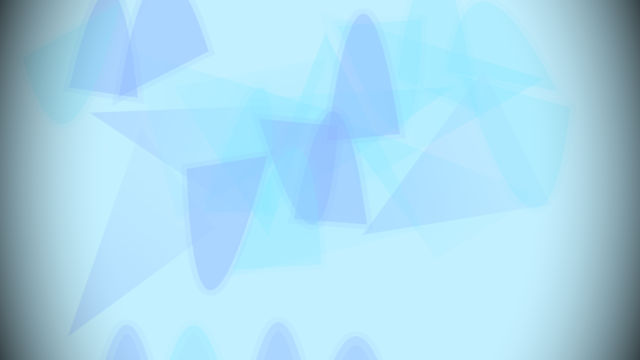
A Shadertoy shader for this background:

```glsl
// Translucent blue and cyan petals and triangles on a pale sky ground with dark sides.

const vec3 GROUND = vec3(0.765, 0.940, 1.000);
const vec3 BLUE   = vec3(0.560, 0.720, 1.000);
const vec3 CYAN   = vec3(0.520, 0.905, 1.000);

const int PETALS = 13;
const int TRIANGLES = 9;
const int SPROUTS = 4;

vec3 hash3(float n) {
    return fract(sin(n * vec3(12.989, 78.233, 37.719) + vec3(1.3, 4.7, 2.9)) * 4375.85);
}

vec2 direction(float angle) {
    return vec2(cos(angle), sin(angle));
}

// Coordinates of p in a frame turned by the given angle.
vec2 turn(vec2 p, float angle) {
    vec2 d = direction(angle);
    return vec2(dot(p, d), dot(p, vec2(-d.y, d.x)));
}

// Parabolic petal with its tip at (0, height) and a slanted straight base.
float petalDistance(vec2 p, float halfWidth, float height, float slant) {
    float x = p.x / halfWidth;
    float slope = 2.0 * height * x / halfWidth;
    float arch = (p.y - height * (1.0 - x * x)) / length(vec2(1.0, slope));
    float base = (slant * p.x - p.y) / length(vec2(1.0, slant));
    return max(arch, base);
}

// Signed distance to the line through a and b, positive on its right.
float edgeDistance(vec2 p, vec2 a, vec2 b) {
    vec2 e = normalize(b - a);
    return dot(p - a, vec2(e.y, -e.x));
}

float triangleDistance(vec2 p, vec2 a, vec2 b, vec2 c) {
    return max(edgeDistance(p, a, b), max(edgeDistance(p, b, c), edgeDistance(p, c, a)));
}

// Lays a translucent ink over the colour inside a shape.
vec3 glaze(vec3 color, vec3 ink, float dist, float alpha) {
    float soft = 0.9 / iResolution.y;
    return mix(color, ink, alpha * (1.0 - smoothstep(-soft, soft, dist)));
}

// A petal with a fainter, slightly larger rim around it.
vec3 glazePetal(vec3 color, vec3 ink, float dist, float alpha) {
    color = glaze(color, ink, dist - 0.014, alpha * 0.3);
    return glaze(color, ink, dist, alpha * 0.8);
}

// Large pointed triangles, strongest at the long tip.
vec3 addTriangle(vec3 color, vec2 p, float id) {
    vec3 place = hash3(id + 20.0);
    vec3 shape = hash3(id + 50.0);
    vec2 center = vec2((fract(id * 0.618 + 0.2) - 0.5) * 1.05, mix(-0.14, 0.36, place.y));
    float angle = 6.283 * place.z;
    float reach = mix(0.34, 0.56, shape.x);
    vec2 q = p - center;
    vec2 a = direction(angle) * reach;
    vec2 b = direction(angle + 2.09 + 0.7 * (shape.y - 0.5)) * mix(0.16, 0.34, shape.z);
    vec2 c = direction(angle + 4.19 + 0.7 * (shape.z - 0.5)) * mix(0.16, 0.34, shape.y);
    float fade = smoothstep(-0.5, 0.9, dot(q, direction(angle)) / reach);
    bool isBlue = mod(id, 3.0) < 0.5;
    float alpha = mix(0.09, 0.30, fade);
    return glaze(color, isBlue ? BLUE : CYAN, triangleDistance(q, a, b, c), alpha);
}

// Scattered petals, gathered towards the upper middle.
vec3 addPetal(vec3 color, vec2 p, float id) {
    vec3 place = hash3(id + 80.0);
    vec3 shape = hash3(id + 110.0);
    float spread = 2.0 * fract(id * 0.618 + 0.45) - 1.0;
    vec2 center = vec2(0.74 * spread * (0.5 + 0.5 * abs(spread)), mix(-0.12, 0.42, place.y));
    float flip = place.x < 0.4 ? 3.1416 : 0.0;
    vec2 q = turn(p - center, flip + 0.4 * (place.z - 0.5));
    float height = mix(0.22, 0.36, shape.x);
    float halfWidth = mix(0.085, 0.145, shape.y);
    float slant = 1.3 * (shape.z - 0.5);
    q.y += 0.4 * height;
    bool isBlue = mod(id, 5.0) < 1.5;
    float dist = petalDistance(q, halfWidth, height, slant);
    return glazePetal(color, isBlue ? BLUE : CYAN, dist, isBlue ? 0.48 : 0.30);
}

// Rounded tips rising from the lower edge.
vec3 addSprout(vec3 color, vec2 p, float id) {
    vec3 shape = hash3(id + 140.0);
    vec2 q = p - vec2(-0.55 + 0.215 * id + 0.04 * (shape.x - 0.5), -0.56);
    float dist = petalDistance(q, mix(0.075, 0.1, shape.y), mix(0.11, 0.18, shape.z), 0.0);
    bool isCyan = mod(id, 3.0) == 1.0;
    color = glazePetal(color, isCyan ? CYAN : BLUE, dist, 0.34);
    return glaze(color, BLUE, dist + 0.025, isCyan ? 0.06 : 0.2);
}

// Brightness falling off towards the left and right sides.
float vignette(vec2 p) {
    float beyond = max(length(p * vec2(1.0, 0.75)) - 0.58, 0.0);
    return max(1.0 - 4.9 * beyond * beyond, 0.2);
}

void mainImage(out vec4 fragColor, in vec2 fragCoord) {
    vec2 p = (fragCoord - 0.5 * iResolution.xy) / iResolution.y;
    vec3 color = GROUND;
    for (int i = 0; i < TRIANGLES; i++) color = addTriangle(color, p, float(i));
    for (int i = 0; i < PETALS; i++) color = addPetal(color, p, float(i));
    for (int i = 0; i < SPROUTS; i++) color = addSprout(color, p, float(i));
    vec2 side = vec2(p.x * 1.7778 * iResolution.y / iResolution.x, p.y);
    fragColor = vec4(color * vignette(side), 1.0);
}
```
